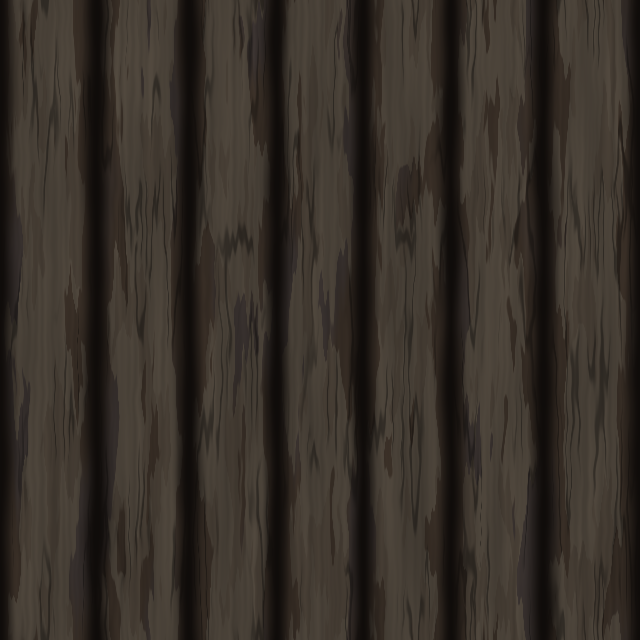
Reproduce this texture procedurally as a WebGL 1 fragment shader.

```glsl
precision highp float;

uniform vec2 u_resolution;

#define LOGS 7.0
#define SPACING_DRIFT 0.07
#define GAP_WOBBLE 0.025
#define GAP_SOFTNESS 0.2
#define STAIN_REACH 0.2
#define RAGGEDNESS 0.06
#define STREAK_DEPTH 0.13
#define CRACK_DEPTH 0.34
#define WOOD vec3(0.288, 0.257, 0.220)
#define STAIN vec3(0.200, 0.162, 0.132)
#define PLUM vec3(0.200, 0.174, 0.168)
#define GAP vec3(0.060, 0.046, 0.038)

const float TAU = 6.2831853;

float hash(vec2 p) {
    vec3 q = fract(vec3(p.xyx) * 0.1031);
    q += dot(q, q.yzx + 33.33);
    return fract((q.x + q.y) * q.z);
}

// Contribution of one lattice corner, wrapped to the period
float corner(vec2 cell, vec2 offset, vec2 f, vec2 period, float seed) {
    float angle = TAU * hash(mod(cell + offset, period) + seed * 17.3);
    return dot(vec2(cos(angle), sin(angle)), f - offset);
}

// Gradient noise that tiles over the unit square
float grain(vec2 uv, vec2 freq, float seed) {
    vec2 p = uv * freq;
    vec2 cell = floor(p);
    vec2 f = p - cell;
    vec2 w = f * f * f * (f * (f * 6.0 - 15.0) + 10.0);
    float low = mix(corner(cell, vec2(0.0, 0.0), f, freq, seed),
                    corner(cell, vec2(1.0, 0.0), f, freq, seed), w.x);
    float high = mix(corner(cell, vec2(0.0, 1.0), f, freq, seed),
                     corner(cell, vec2(1.0, 1.0), f, freq, seed), w.x);
    return mix(low, high, w.y);
}

// Three octaves of tall brush-like blotches
float blotches(vec2 uv, float seed) {
    return grain(uv, vec2(28.0, 5.0), seed)
         + 0.5 * grain(uv, vec2(63.0, 9.0), seed + 1.0)
         + 0.3 * grain(uv, vec2(140.0, 12.0), seed + 2.0);
}

// Thin wandering line along the zero crossings of the noise
float crackLine(vec2 uv, vec2 freq, float seed) {
    float line = 1.0 - smoothstep(0.02, 0.09, abs(grain(uv, freq, seed)));
    return line * smoothstep(0.05, 0.25, grain(uv, vec2(21.0, 4.0), seed + 1.0));
}

void main() {
    vec2 uv = gl_FragCoord.xy / u_resolution;

    // Upright logs with slightly uneven spacing
    float x = uv.x * LOGS - SPACING_DRIFT * sin(TAU * uv.x);
    x += GAP_WOBBLE * grain(uv, vec2(7.0, 6.0), 1.0);
    float across = fract(x);
    float edge = min(across, 1.0 - across);
    float logTone = hash(vec2(mod(floor(x), LOGS), 5.0)) - 0.5;

    // Ragged coordinates for the brushed wood
    vec2 brush = uv;
    brush.y += RAGGEDNESS * grain(uv, vec2(130.0, 3.0), 2.0);
    brush.x += 0.004 * grain(uv, vec2(30.0, 22.0), 3.0);

    // Weathered wood with broad mottling and fine streaks
    float mottle = grain(brush, vec2(21.0, 4.0), 4.0);
    float streaks = grain(brush, vec2(160.0, 3.0), 5.0)
                  + 0.6 * grain(brush, vec2(77.0, 2.0), 6.0);
    vec3 color = WOOD * (1.0 + 0.12 * mottle + 0.06 * logTone);
    float wash = smoothstep(0.12, 0.18, blotches(brush, 7.0));
    color = mix(color, mix(WOOD, STAIN, 0.5), 0.55 * wash);

    // Dark stain, thick at the sides and patchy in the middle
    float bias = 3.0 * (STAIN_REACH - min(edge, 0.33)) + 0.1 * logTone;
    float stain = smoothstep(-0.03, 0.03, blotches(brush, 11.0) + bias);
    float plum = smoothstep(0.0, 0.35, grain(brush, vec2(14.0, 3.0), 15.0));
    vec3 stainColor = mix(STAIN, PLUM, plum) * (1.0 + 0.15 * mottle);
    color = mix(color, stainColor, 0.9 * stain);
    color *= 1.0 + STREAK_DEPTH * streaks;

    // Hairline cracks
    float cracks = max(crackLine(brush, vec2(42.0, 4.0), 16.0),
                       crackLine(brush, vec2(70.0, 3.0), 18.0));
    color *= 1.0 - CRACK_DEPTH * cracks;

    // Soft shadow between the logs
    float shade = edge + 0.03 * grain(uv, vec2(14.0, 9.0), 20.0);
    color = mix(GAP, color, smoothstep(0.0, GAP_SOFTNESS, shade));

    gl_FragColor = vec4(color, 1.0);
}
```
